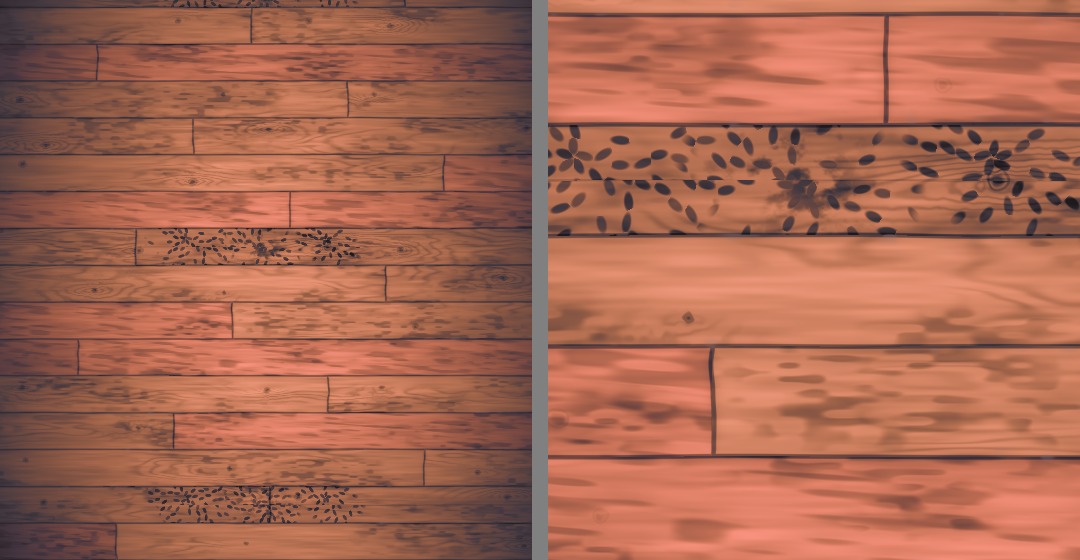
Left: the whole. Right: its middle third, enlarged.
Reproduce this texture procedurally as a Shadertoy shader.

```glsl
// Weathered horizontal wooden planks with knots, scorch marks and a dark vignette.
const float ROW_HEIGHT = 0.0658;
const float TAU = 6.28318;

float hash(vec2 p) {
    vec3 q = fract(vec3(p.xyx) * 0.1031);
    q += dot(q, q.yzx + 33.33);
    return fract((q.x + q.y) * q.z);
}

float noise(vec2 p) {
    vec2 i = floor(p), f = fract(p);
    f = f * f * (3.0 - 2.0 * f);
    return mix(mix(hash(i), hash(i + vec2(1, 0)), f.x),
               mix(hash(i + vec2(0, 1)), hash(i + vec2(1, 1)), f.x), f.y);
}

float fbm(vec2 p) {
    float sum = 0.0, gain = 0.53;
    for (int i = 0; i < 4; i++) {
        sum += gain * noise(p);
        p = p * 2.03 + 17.3;
        gain *= 0.5;
    }
    return sum;
}

// Soft line of given half width at distance d
float line(float d, float halfWidth, float blur) {
    return 1.0 - smoothstep(halfWidth - blur, halfWidth + blur, d);
}

// x: bend added to the growth rings, y: darkness of the knot itself
vec2 knots(vec2 p, float row, float blur) {
    vec2 result = vec2(0.0);
    for (int i = 0; i < 3; i++) {
        vec2 id = vec2(float(i) + 3.0, row + 20.0);
        vec2 center = vec2((float(i) + hash(id)) * 0.32,
                           (row + mix(0.25, 0.75, hash(id + 40.0))) * ROW_HEIGHT);
        float size = mix(0.0025, 0.006, hash(id + 80.0));
        vec2 d = p - center;
        d += 0.0025 * (noise(p * 230.0) - 0.5);
        float r = length(d * vec2(0.85, 1.0));
        result.x += 0.45 * exp(-length(d * vec2(20.0, 75.0)));
        result.y += 0.65 * line(r, size * 0.6, blur + 0.001)
                  + 0.30 * line(abs(r - size), 0.0007, blur);
    }
    return result;
}

// Radial fan of short oblong burns around a center
float burnFan(vec2 d, float radius, float seed) {
    float r = length(d);
    float ring = r / 0.0115;
    float ringId = floor(ring);
    float sectors = 5.0 + 4.0 * ringId;
    float turn = (atan(d.y, d.x) / TAU + 0.5 + hash(vec2(ringId, seed))) * sectors;
    vec2 id = vec2(mod(floor(turn), sectors) + seed * 31.0, ringId);
    vec2 cell = vec2(fract(ring) - 0.5, fract(turn) - 0.5);
    cell += 0.28 * (vec2(hash(id), hash(id + 9.0)) - 0.5);
    vec2 mark = vec2(cell.x * 0.0115, cell.y * TAU * r / sectors);
    mark.y += mark.x * (hash(id + 5.0) - 0.5);
    float body = length(mark / vec2(0.0058, 0.0031));
    float present = step(0.22, hash(id + 23.0)) * line(r, radius, 0.006);
    return present * mix(0.55, 1.0, hash(id + 3.0)) * (1.0 - smoothstep(0.65, 1.15, body));
}

float scorch(vec2 p, float row, float v, float middle) {
    float offset = p.x - middle + 0.018 * step(0.5, v);
    vec2 d = vec2(offset, (v - 0.55) * ROW_HEIGHT);
    float marks = 0.0;
    for (int i = -1; i <= 1; i++) {
        float side = float(i);
        vec2 center = vec2(side * 0.125, 0.014 * side * side - 0.004);
        marks = max(marks, burnFan(d - center, 0.062 - 0.008 * side, side + row + 4.0));
    }
    float core = exp(-dot(d * vec2(28, 30), d * vec2(28, 30)));
    float smudge = smoothstep(0.45, 0.75, fbm(p * vec2(75, 95))) * core;
    float haze = 0.18 * line(abs(offset), 0.17, 0.04) * fbm(p * 40.0);
    return max(marks, smudge) + haze;
}

// Tone ramp from bluish shadow through brown to salmon
vec3 woodColor(float t) {
    float s = clamp(t, 0.0, 1.15);
    vec3 c = vec3(0.26 + 0.63 * s, 0.22 + 0.22 * s + 0.12 * s * s, 0.25 + 0.19 * s * s * s);
    return c * (1.0 + 1.1 * clamp(t, -0.5, 0.0));
}

void mainImage(out vec4 fragColor, in vec2 fragCoord) {
    vec2 uv = fragCoord / iResolution.xy;
    vec2 p = fragCoord / iResolution.y;
    float width = iResolution.x / iResolution.y;
    float blur = 0.8 / iResolution.y;

    // Plank layout: one butt joint in each row
    float wobble = 0.0012 * (noise(vec2(p.x * 14.0, floor(p.y / ROW_HEIGHT + 0.5))) - 0.5);
    float y = (p.y + wobble) / ROW_HEIGHT;
    float row = floor(y), v = fract(y);
    float joint = width * (0.12 + 0.76 * fract(row * 0.381 + 0.13));
    float side = step(joint, p.x);
    float seed = hash(vec2(row + 7.0, side + 3.0));
    float burnt = step(abs(mod(row, 7.0) - 1.0), 0.1);
    float red = step(0.62, seed) * (1.0 - burnt);
    vec2 shift = vec2(seed * 91.0, row * 13.7);

    // Growth rings, fibres, slanted flecks and mould
    vec2 knot = knots(p, row, blur) * (1.0 - 0.8 * red);
    float growth = fbm(vec2(p.x * 3.2, v * 1.3) + shift) + knot.x;
    float rings = pow(0.5 + 0.5 * sin(growth * 75.0), 2.5);
    rings *= smoothstep(0.25, 0.7, noise(p * vec2(7, 35) + shift)) * (1.0 - 0.75 * red);
    float fibre = noise(p * vec2(24, 310) + shift) - 0.5;
    float streak = fbm(p * vec2(6, 85) + shift) - 0.5;
    vec2 slanted = vec2(p.x, p.y + 0.07 * p.x);
    float flecks = smoothstep(0.55, 0.85, noise(slanted * vec2(26, 210) + shift)) * red;
    float blotch = smoothstep(0.46, 0.74, fbm(p * vec2(8, 26) + shift));
    float mould = blotch * smoothstep(0.45, 0.8, noise(p * vec2(65, 240) + shift));
    float detail = 0.22 * rings + 0.16 * fibre + 0.32 * streak + 0.27 * flecks
                 + 0.12 * blotch + 0.32 * mould + knot.y;
    detail += burnt * (0.85 * scorch(p, row, v, 0.5 * width) + 0.08);

    // Seams, joints and dirt collected beside them
    float edge = min(v, 1.0 - v) * ROW_HEIGHT;
    float end = abs(p.x - joint + 0.003 * (noise(vec2(p.y * 60.0, row)) - 0.5));
    float gap = max(line(edge, 0.0013, blur), line(end, 0.0014, blur));
    float dirt = exp(-min(edge, end) * 330.0) * (0.25 + 0.6 * noise(p * vec2(45, 90)));
    float split = burnt * line(abs(v - 0.5) * ROW_HEIGHT, 0.0006, blur) * noise(p * 18.0);
    detail += 0.55 * gap + 0.3 * dirt + 0.3 * split;

    // Vignette light
    vec2 fromCenter = uv - vec2(0.51, 0.5);
    float light = 0.99 - dot(fromCenter * fromCenter, vec2(2.9, 1.4));
    light += 0.17 * (hash(vec2(seed * 57.0, row)) - 0.5);
    float tone = light - detail * (0.35 + 0.65 * clamp(light, 0.0, 1.0));

    vec3 color = woodColor(tone) * mix(vec3(1), vec3(1.03, 0.95, 1.0), red);
    float dust = smoothstep(0.8, 0.95, noise(p * vec2(75, 190))) * exp(-edge * 260.0);
    color = mix(color, vec3(0.55, 0.45, 0.47), 0.4 * dust * clamp(light, 0.0, 1.0));
    fragColor = vec4(color, 1.0);
}
```
